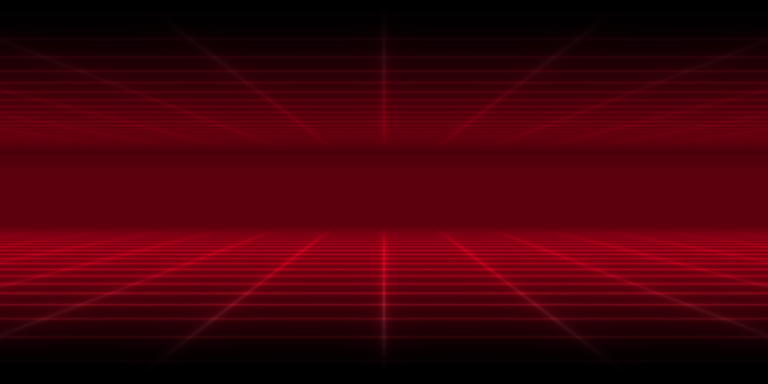
A WebGL 2 fragment shader for this background:

```glsl
#version 300 es
precision highp float;

#define HORIZON 0.5104
#define ROW_STEP 0.357
#define ROW_PHASE 0.215
#define RAY_SLOPE 1.3
#define ROW_WIDTH 0.0030
#define RAY_WIDTH 0.0125
#define BAND_EDGE 0.101
#define FLOOR_BASE 0.41
#define FLOOR_LINE 0.28
#define CEIL_BASE 0.34
#define CEIL_LINE 0.13

uniform vec2 u_resolution;
out vec4 outColor;

const vec3 RED = vec3(1.0, 0.0, 0.14);
const vec3 ROW_FAR = vec3(0.95, 0.18, 0.28);
const vec3 RAY_FAR = vec3(0.50, 0.38, 0.41);

// Cross lines, evenly spaced in depth; d is the distance from the horizon.
float rows(float d, float pixel) {
    float depth = 1.0 / (d * ROW_STEP) - ROW_PHASE;
    float spacing = d * d * ROW_STEP;
    float dist = abs(depth - round(depth)) * spacing;
    float line = exp(-dist / ROW_WIDTH);
    // Lines too close to resolve become an even tone.
    return mix(0.45, line, smoothstep(1.0, 3.0, spacing / pixel));
}

// Lines running to the vanishing point: a sharp core and a wide glow.
vec2 rays(float x, float d) {
    float slope = round(x / (RAY_SLOPE * d)) * RAY_SLOPE;
    float dist = abs(x - slope * d) / sqrt(1.0 + slope * slope);
    float width = RAY_WIDTH * d + 0.0008;
    // Steep central lines are strongest, flat side lines thin out.
    float weight = 1.0 / (1.0 + 0.35 * abs(slope));
    return weight * vec2(exp(-dist / width), exp(-dist / (5.0 * width)));
}

vec3 gridPlane(float x, float d, float pixel, bool isFloor) {
    float base = isFloor
        ? FLOOR_BASE * (1.0 - smoothstep(0.16, 0.48, d))
        : CEIL_BASE * (1.0 - smoothstep(0.10, 0.47, d));
    float strength = (isFloor ? FLOOR_LINE : CEIL_LINE)
        * smoothstep(BAND_EDGE - 0.02, 0.17, d);
    float rowFade = 1.0 - smoothstep(0.24, 0.52, d);
    float rayFade = 1.0 - smoothstep(0.30, 0.50, d);
    float nearness = 1.0 - smoothstep(0.18, 0.34, d);
    vec2 ray = rays(x, d);

    vec3 color = RED * base;
    color += mix(ROW_FAR, RED, nearness) * rows(d, pixel) * strength * rowFade;
    color += mix(RAY_FAR, RED, nearness) * ray.x * strength * rayFade;
    color += RED * ray.y * strength * rayFade * 0.35;
    return color;
}

void main() {
    float pixel = 1.0 / u_resolution.y;
    vec2 p = gl_FragCoord.xy * pixel;
    float x = p.x - 0.5 * u_resolution.x * pixel;
    float y = p.y - HORIZON;
    float d = max(abs(y), 0.05);

    // Smooth band between the planes, darker toward the ceiling.
    vec3 band = RED * mix(0.36, 0.29, smoothstep(0.035, 0.10, y));
    vec3 grid = gridPlane(x, d, pixel, y < 0.0);
    float edge = smoothstep(BAND_EDGE - 0.01, BAND_EDGE + 0.02, d);
    outColor = vec4(mix(band, grid, edge), 1.0);
}
```
